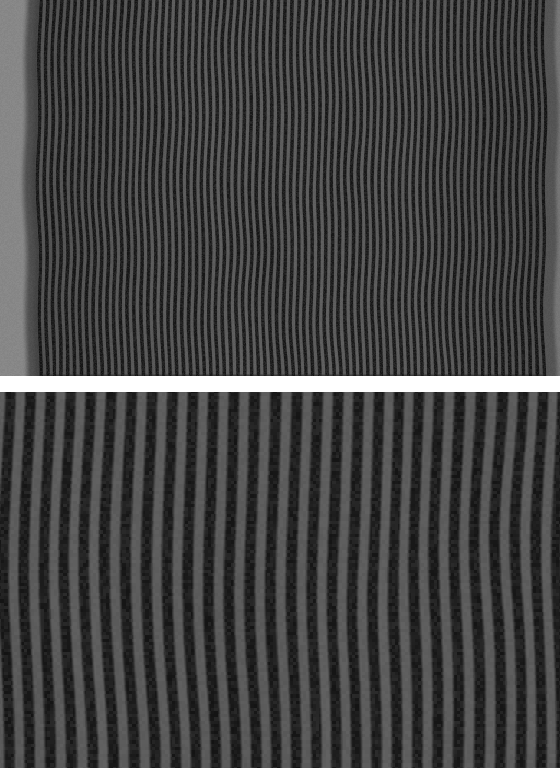
Top: the whole. Bottom: its middle third, enlarged.
This texture is drawn by a Shadertoy shader. Its source:

```glsl
// Draws a grey woven cloth of fine, gently wavering vertical stripes between plain margins.

const float STRIPES = 74.5;          // periods across the cloth, dark at both ends
const float LIGHT_WIDTH = 0.48;      // share of each period taken by the light stripe
const float EDGE_SOFTNESS = 0.10;    // half-width of a stripe edge, in periods
const float CLOTH_LEFT = 0.067;
const float CLOTH_RIGHT = 0.974;
const float WAVER = 0.0032;          // sideways drift of the cloth edges
const float GRAIN_CELLS = 512.0;     // grain cells across the canvas width
const float DARK_GRAIN = 0.085;
const float LIGHT_GRAIN = 0.028;
const float HEM_SHADE = 0.17;        // brightness at the bottom rim

const vec3 DARK_THREAD = vec3(0.115);
const vec3 LIGHT_THREAD = vec3(0.36);
const vec3 SELVEDGE = vec3(0.31);
const vec3 LEFT_MARGIN = vec3(0.53);
const vec3 RIGHT_MARGIN = vec3(0.46);

float hash(vec2 p) {
    vec3 q = fract(vec3(p.xyx) * 0.1031);
    q += dot(q, q.yzx + 33.33);
    return fract((q.x + q.y) * q.z);
}

float noise(vec2 p) {
    vec2 i = floor(p);
    vec2 f = fract(p);
    f = f * f * (3.0 - 2.0 * f);
    return mix(mix(hash(i), hash(i + vec2(1.0, 0.0)), f.x),
               mix(hash(i + vec2(0.0, 1.0)), hash(i + 1.0), f.x), f.y);
}

// Slow sideways drift, different for each seed
float drift(float y, float seed) {
    return 0.6 * sin(7.0 * y + seed) + 0.6 * sin(18.0 * y + 2.3 * seed);
}

// Light-stripe coverage at a position counted in periods
float stripeCoverage(float position, float pixel) {
    float fromCentre = abs(fract(position) - 1.0 + 0.5 * LIGHT_WIDTH);
    fromCentre = min(fromCentre, 1.0 - fromCentre);
    float soft = max(EDGE_SOFTNESS, 0.6 * pixel);
    return 1.0 - smoothstep(-soft, soft, fromCentre - 0.5 * LIGHT_WIDTH);
}

void mainImage(out vec4 fragColor, in vec2 fragCoord) {
    vec2 uv = fragCoord / iResolution.xy;
    vec2 p = fragCoord / iResolution.x;
    float pixel = 1.0 / iResolution.x;

    // Cloth coordinate: 0 at the left edge, 1 at the right edge
    float left = CLOTH_LEFT + WAVER * drift(uv.y, 0.8);
    float right = CLOTH_RIGHT + WAVER * drift(uv.y, 3.4);
    float across = (p.x - left) / (right - left);
    float position = across * STRIPES;

    // Individual threads wander slightly along their length
    float wander = noise(vec2(position * 0.3, uv.y * 9.0)) - 0.5;
    position += 0.22 * wander * smoothstep(0.0, 0.03, across)
                     * smoothstep(1.0, 0.97, across);

    // Stripes, with slow tonal variation and dimmer sides
    float light = stripeCoverage(position, STRIPES * pixel / (right - left));
    float tone = noise(vec2(floor(position) * 0.7, uv.y * 3.0)) - 0.5;
    float sides = smoothstep(0.0, 0.35, across) * smoothstep(1.0, 0.7, across);
    vec3 lightThread = LIGHT_THREAD * (0.90 + 0.11 * sides + 0.06 * tone);
    vec3 darkThread = DARK_THREAD * (0.95 + 0.12 * sides + 0.12 * tone);
    vec3 cloth = mix(darkThread, lightThread, light);

    // Margins fade into a plain selvedge beside the cloth
    float leftFade = smoothstep(left - 0.029, left - 0.014, p.x);
    vec3 leftSide = mix(LEFT_MARGIN, SELVEDGE, leftFade);
    leftSide *= 1.0 - 0.15 * smoothstep(left - 0.014, left, p.x);
    float rightFade = smoothstep(right + 0.014, right + 0.025, p.x);
    vec3 rightSide = mix(SELVEDGE * 1.06, RIGHT_MARGIN, rightFade);
    vec3 margin = p.x < 0.5 ? leftSide : rightSide;

    float edge = max(0.001, 0.75 * pixel);
    float inside = smoothstep(-edge, edge, p.x - left)
                 * smoothstep(-edge, edge, right - p.x);
    vec3 color = mix(margin, cloth, inside);

    // Fine grain, strongest in the dark threads
    float grain = hash(floor(p * GRAIN_CELLS)) - 0.5;
    color += grain * mix(LIGHT_GRAIN, DARK_GRAIN, inside * (1.0 - light));

    // Thin shaded rim along the bottom
    float rim = 1.0 - smoothstep(0.002, 0.006, uv.y);
    color = mix(color, min(color, vec3(HEM_SHADE)), 0.7 * rim * inside);

    fragColor = vec4(clamp(color, 0.0, 1.0), 1.0);
}
```
